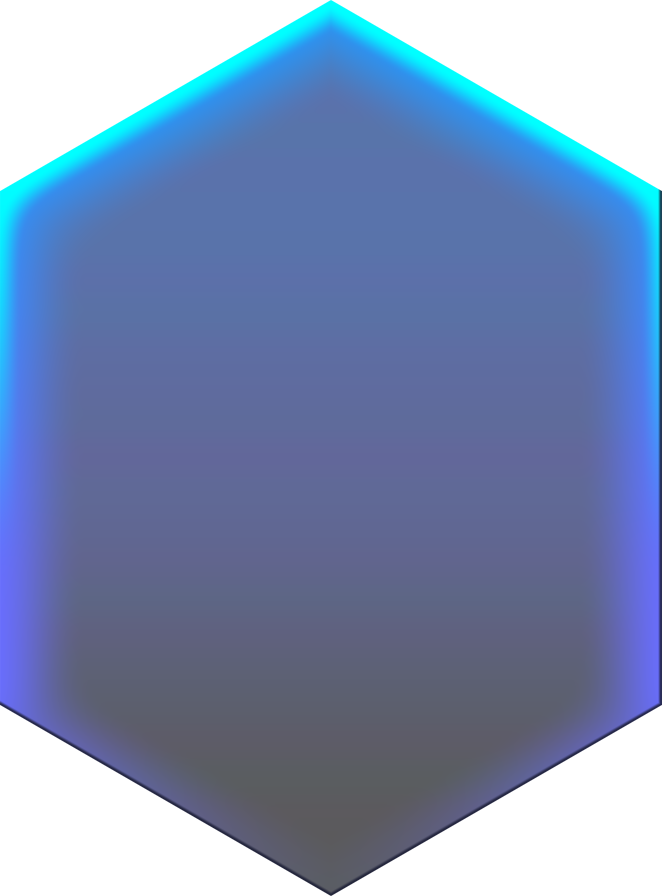
Give the GLSL for this background, as a Shadertoy shader.

```glsl
// A tall hexagonal panel with a blue-grey vertical gradient on white.
// Distances to its six sides, softly joined, drive an inner neon glow
// that is strongest at the top; thin dark bevels sit at the lower right.

// Smooth minimum of three side distances, rounding the glow at corners.
float softMin(vec3 d, float k) {
    return -k * log(dot(exp(-d / k), vec3(1.0)));
}

// Vertical gradient: grey, violet, then blue, with faint bands.
vec3 panelColor(float y) {
    vec3 color = mix(vec3(0.355, 0.355, 0.36), vec3(0.38, 0.41, 0.60), smoothstep(0.05, 0.5, y));
    color = mix(color, vec3(0.35, 0.45, 0.67), smoothstep(0.46, 0.75, y));
    float bands = sin(y * 61.0) + 0.5 * sin(y * 97.0 + 1.0);
    return color + vec3(-0.004, 0.004, -0.002) * bands;
}

void mainImage(out vec4 fragColor, in vec2 fragCoord) {
    vec2 p = vec2(fragCoord.x - 0.5 * iResolution.x, fragCoord.y) / iResolution.y;
    float pixel = 1.0 / iResolution.y;

    // Inward distances to the upper, lower and upright sides
    float upper = 0.866 * (1.0 - p.y) - 0.5 * abs(p.x);
    float lower = 0.866 * p.y - 0.5 * abs(p.x);
    float side = 0.3695 - abs(p.x);
    float inside = min(min(upper, lower), side);

    // Wide glow, shifted downward so the lower sides stay dim
    float depth = softMin(vec3(upper - 0.008, lower + 0.035, side), 0.015);
    float glow = 1.0 - smoothstep(-0.01, 0.095, depth);
    glow *= smoothstep(-0.05, 0.25, p.y);
    vec3 glowColor = mix(vec3(0.41, 0.43, 1.0), vec3(0.14, 0.60, 1.0), smoothstep(0.3, 0.92, p.y));
    vec3 color = mix(panelColor(p.y), glowColor, glow);

    // Narrow cyan rim, fading down the sides
    float rim = 1.0 - smoothstep(-0.004, 0.024, depth);
    color = mix(color, vec3(0.0, 1.0, 1.0), rim * smoothstep(0.35, 0.83, p.y));

    // Dark bevel on the lower sides and the right side
    float bevelDepth = min(lower, 0.3695 - p.x);
    float bevel = 1.0 - smoothstep(0.001, 0.005, bevelDepth);
    color = mix(color, vec3(0.10, 0.11, 0.20), 0.85 * bevel);

    // Antialiased outline on white
    float mask = smoothstep(-0.7 * pixel, 0.7 * pixel, inside);
    fragColor = vec4(mix(vec3(1.0), color, mask), 1.0);
}
```
